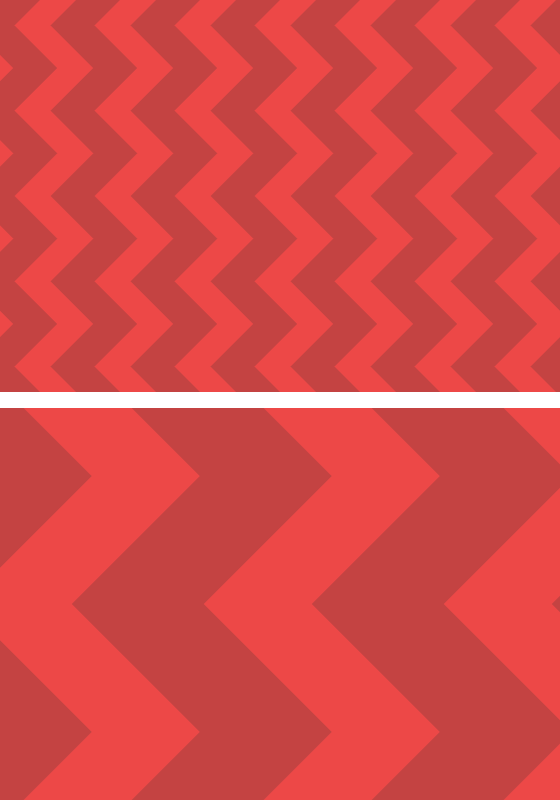
Top: the whole. Bottom: its middle third, enlarged.
Reproduce this pattern procedurally as a WebGL 1 fragment shader.

```glsl
precision highp float;
// Upright red zigzag stripes, evenly repeated across a darker red ground.

uniform vec2 u_resolution;

// Lengths are fractions of the canvas width.
#define STRIPES_ACROSS 7.0
#define ZIGZAG_PERIOD 0.1523
#define ZIGZAG_SWING 0.0762
#define STRIPE_SHARE 0.45
#define FIRST_STRIPE_X 0.0260
#define GROUND_COLOR vec3(0.770, 0.262, 0.260)
#define STRIPE_COLOR vec3(0.930, 0.284, 0.280)

// Triangle wave: 0 at whole numbers, 1 halfway between them.
float triangleWave(float t) {
    return 1.0 - abs(2.0 * fract(t) - 1.0);
}

// Signed distance to the nearest zigzag stripe, negative inside.
float stripeDistance(vec2 p) {
    float spacing = 1.0 / STRIPES_ACROSS;
    float halfWidth = 0.5 * STRIPE_SHARE * spacing;
    float swing = ZIGZAG_SWING * triangleWave(p.y / ZIGZAG_PERIOD);
    float x = p.x - swing - FIRST_STRIPE_X - halfWidth;
    float offset = abs(fract(x / spacing + 0.5) - 0.5) * spacing;

    // Turn the horizontal gap into a perpendicular one.
    float slope = 2.0 * ZIGZAG_SWING / ZIGZAG_PERIOD;
    return (offset - halfWidth) * inversesqrt(1.0 + slope * slope);
}

void main() {
    // Left-pointing corners sit on the horizontal centre line.
    vec2 p = vec2(gl_FragCoord.x, gl_FragCoord.y - 0.5 * u_resolution.y) / u_resolution.x;

    float pixel = 1.0 / u_resolution.x;
    float coverage = clamp(0.5 - stripeDistance(p) / pixel, 0.0, 1.0);
    gl_FragColor = vec4(mix(GROUND_COLOR, STRIPE_COLOR, coverage), 1.0);
}
```
